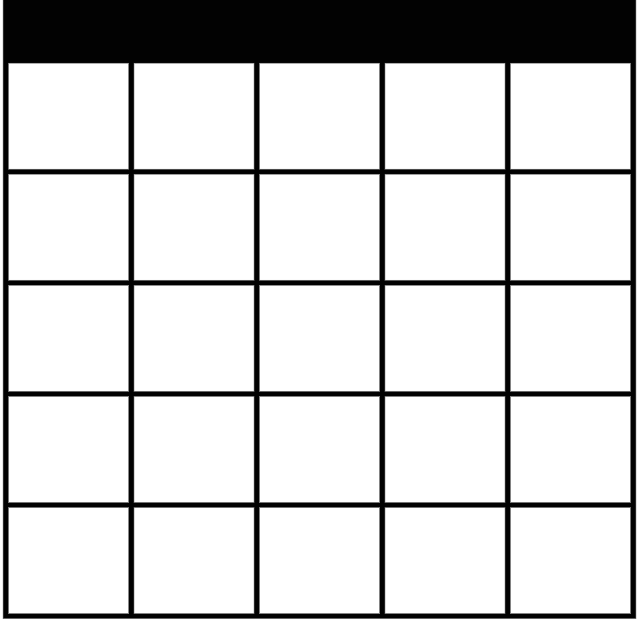
This pattern is drawn by a Shadertoy shader. Its source:

```glsl
// Distance from p to the nearest of six evenly spaced lines
vec2 lineDistance(vec2 p, vec2 spacing) {
    vec2 index = clamp(round(p / spacing), 0.0, 5.0);
    return abs(p - index * spacing);
}

float boxDistance(vec2 p, vec2 low, vec2 high) {
    vec2 d = max(low - p, p - high);
    return length(max(d, 0.0)) + min(max(d.x, d.y), 0.0);
}

void mainImage(out vec4 fragColor, in vec2 fragCoord) {
    // Canvas height is one unit; the grid starts at its lower left crossing
    vec2 cell = vec2(0.2011, 0.1780);
    vec2 halfLine = vec2(0.0044, 0.0041);
    vec2 p = fragCoord / iResolution.y - vec2(0.0093, 0.0127);

    // Ruled lines, trimmed to the outer frame
    vec2 d = lineDistance(p, cell) - halfLine;
    float frame = boxDistance(p, -halfLine, vec2(5.0 * cell.x + halfLine.x, 1.1));
    float ink = max(min(d.x, d.y), frame);

    // Solid header band above the top row
    float header = boxDistance(p, vec2(-halfLine.x, 5.0 * cell.y - halfLine.y),
                               vec2(5.0 * cell.x + halfLine.x, 1.1));
    ink = min(ink, header);

    // Slightly soft printed edge
    float soft = max(0.0015, 0.75 / iResolution.y);
    vec3 color = mix(vec3(0.008), vec3(1.0), smoothstep(-soft, soft, ink));
    fragColor = vec4(color, 1.0);
}
```
